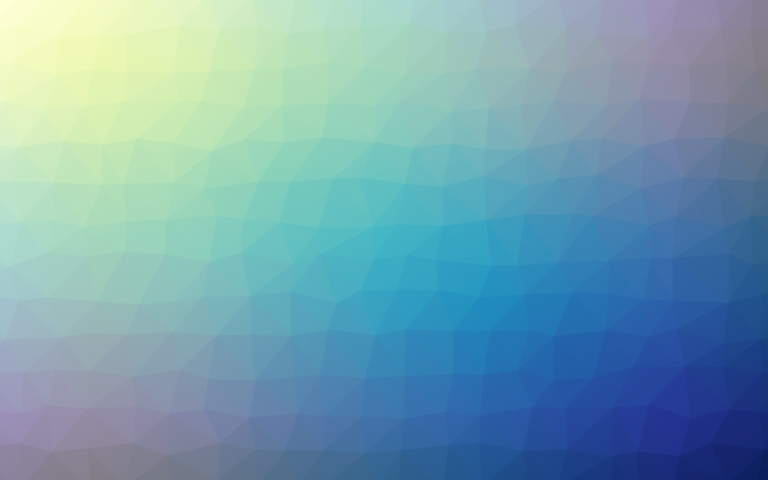
Give the GLSL for this background, as a Shadertoy shader.

```glsl
const vec2 CELL = vec2(0.0510, 0.0796);   // mesh spacing, fraction of canvas
const vec2 ORIGIN = vec2(0.019, 0.0625);  // lower left mesh vertex
const vec2 JITTER = vec2(0.26, 0.20);     // vertex displacement in cells
const float FACET = 0.7;                  // 0 = smooth gradient, 1 = flat facets
const float GAMMA = 2.2;

const int STOPS = 9;
const vec3 RAMP[STOPS] = vec3[STOPS](
    vec3(1.000, 1.000, 0.851), vec3(0.929, 0.973, 0.694), vec3(0.780, 0.914, 0.706),
    vec3(0.498, 0.804, 0.733), vec3(0.255, 0.714, 0.769), vec3(0.114, 0.569, 0.753),
    vec3(0.133, 0.369, 0.659), vec3(0.145, 0.204, 0.580), vec3(0.031, 0.114, 0.345));

const mat3 RGB_TO_XYZ = mat3(
    0.4124, 0.2126, 0.0193,
    0.3576, 0.7152, 0.1192,
    0.1805, 0.0722, 0.9505);

// Cube-rooted XYZ: mixing here is equivalent to mixing in Lab
vec3 toPerceptual(vec3 rgb) {
    return pow(RGB_TO_XYZ * pow(rgb, vec3(GAMMA)), vec3(1.0 / 3.0));
}

vec3 fromPerceptual(vec3 c) {
    vec3 linearRgb = inverse(RGB_TO_XYZ) * (c * c * c);
    return pow(clamp(linearRgb, 0.0, 1.0), vec3(1.0 / GAMMA));
}

vec3 ramp(float t) {
    float s = clamp(t, 0.0, 1.0) * float(STOPS - 1);
    int i = min(int(s), STOPS - 2);
    return mix(toPerceptual(RAMP[i]), toPerceptual(RAMP[i + 1]), s - float(i));
}

vec2 hash2(vec2 p) {
    vec3 q = fract(p.xyx * vec3(0.1031, 0.1030, 0.0973));
    q += dot(q, q.yzx + 33.33);
    return fract((q.xx + q.yz) * q.zy);
}

vec2 meshVertex(vec2 id) {
    return id + JITTER * (2.0 * hash2(id + 17.0) - 1.0);
}

// Signed distance to the line a-b, positive on its left
float edgeDistance(vec2 p, vec2 a, vec2 b) {
    vec2 e = normalize(b - a), d = p - a;
    return e.x * d.y - e.y * d.x;
}

// Adds a triangle's center (xy) and coverage (z), corners counterclockwise
void addTriangle(inout vec3 sum, vec2 p, vec2 a, vec2 b, vec2 c, float pixel) {
    float d = min(edgeDistance(p, a, b), min(edgeDistance(p, b, c), edgeDistance(p, c, a)));
    float coverage = clamp(0.5 + d / pixel, 0.0, 1.0);
    sum += coverage * vec3((a + b + c) / 3.0, 1.0);
}

void mainImage(out vec4 fragColor, in vec2 fragCoord) {
    vec2 uv = fragCoord / iResolution.xy;
    vec2 p = (uv - ORIGIN) / CELL;
    float pixel = 1.0 / (iResolution.y * CELL.y);

    // Triangulated jittered grid
    vec3 sum = vec3(0.0);
    for (int y = -1; y <= 1; y++)
    for (int x = -1; x <= 1; x++) {
        vec2 id = floor(p) + vec2(x, y);
        vec2 a = meshVertex(id);
        vec2 b = meshVertex(id + vec2(1.0, 0.0));
        vec2 c = meshVertex(id + vec2(1.0, 1.0));
        vec2 d = meshVertex(id + vec2(0.0, 1.0));
        // Split each quad along its shorter diagonal
        if (distance(a, c) < distance(b, d)) {
            addTriangle(sum, p, a, b, c, pixel);
            addTriangle(sum, p, a, c, d, pixel);
        } else {
            addTriangle(sum, p, a, b, d, pixel);
            addTriangle(sum, p, b, c, d, pixel);
        }
    }
    vec2 facetCenter = sum.z > 0.0 ? sum.xy / sum.z : p;

    // Horizontal and vertical ramps mixed equally
    vec2 site = ORIGIN + CELL * mix(p, facetCenter, FACET);
    vec3 color = fromPerceptual(mix(ramp(site.x), ramp(1.0 - site.y), 0.5));
    fragColor = vec4(color, 1.0);
}
```
